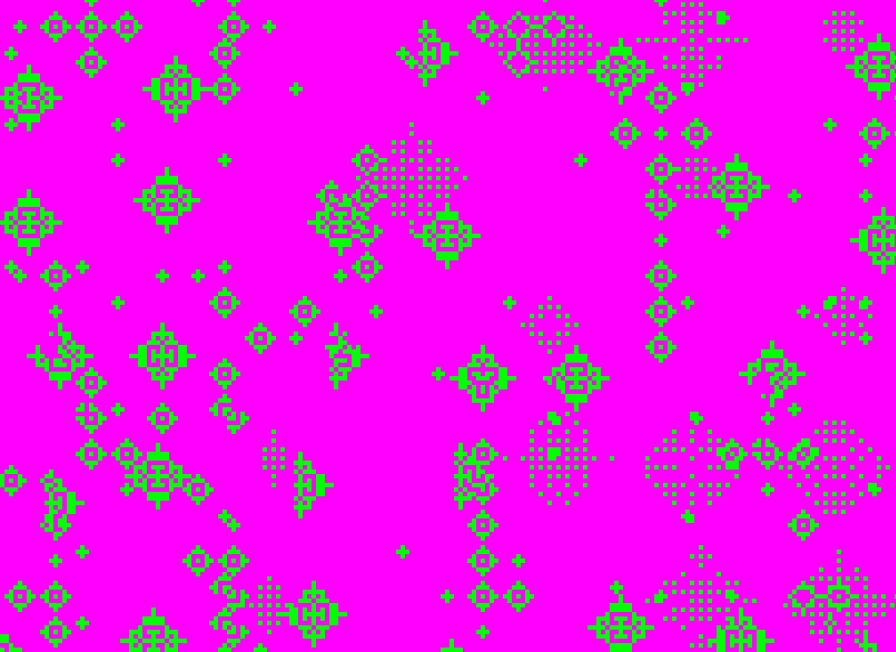
Give the GLSL for this pattern, as a Shadertoy shader.

```glsl
const vec3 MAGENTA = vec3(1.0, 0.0, 1.0);
const vec3 GREEN = vec3(0.0, 1.0, 0.0);
const float ROWS = 146.5;          // cells along the canvas height
const float TILE = 32.0;           // cells per cluster tile
const float SLOT = 8.0;            // cells per ring slot
const float DIAMOND_SHARE = 0.74;  // tiles holding a large diamond
const float RING_SHARE = 0.66;     // tiles holding a ring cluster
const float SHIFTED_SHARE = 0.36;  // same, for the offset ring layer
const float SPLIT_SHARE = 0.25;    // diamonds cut to a triangle
const float PLUS_SHARE = 0.16;     // cluster slots holding a plus
const float STRAY_SHARE = 0.07;    // lone pluses outside the clusters
const float DOT_FILL = 0.66;       // dots kept in a dotted diamond

float hash(vec2 p, float seed) {
    vec3 q = fract(vec3(p.xyx + seed * 7.31) * vec3(0.1031, 0.1030, 0.0973));
    q += dot(q, q.yzx + 33.33);
    return fract((q.x + q.y) * q.z);
}

// Horizontal position of a tile, 0 at the left and 1 at the right
float across(vec2 tile) {
    float columns = ROWS * iResolution.x / iResolution.y;
    return clamp((tile.x + 0.5) * TILE / columns, 0.0, 1.0);
}

// Small diamond with a hollow square around its centre
bool ring(vec2 d) {
    vec2 a = abs(d);
    return a.x + a.y < 3.5 && max(a.x, a.y) != 1.0;
}

bool plusSign(vec2 d) {
    return abs(d.x) + abs(d.y) < 1.5;
}

// Stepped diamond carved by dashes around a central plus
bool carvedDiamond(vec2 d) {
    vec2 a = abs(d);
    float reach = a.x + a.y, low = min(a.x, a.y), high = max(a.x, a.y);
    if (reach > 7.0 - mod(low, 2.0)) return false;
    bool dash = mod(a.y, 2.0) == 1.0 && mod(a.x, 3.0) != 0.0;
    bool notch = (high == 3.0 && low == 0.0) || (high == 2.0 && low == 2.0);
    return reach > 5.5 || !(dash || notch);
}

// Crosses and columns of rings on the slot lattice
bool ringLayer(vec2 cell, float share, float seed) {
    vec2 tile = floor(cell / TILE), slot = floor(cell / SLOT);
    vec2 d = cell - slot * SLOT - 4.0;
    vec2 middle = 1.0 + floor(2.0 * vec2(hash(tile, seed), hash(tile, seed + 1.0)));
    vec2 s = abs(slot - tile * TILE / SLOT - middle);
    float pick = hash(slot, seed + 2.0);
    bool cluster = hash(tile, seed + 3.0) < share * mix(1.3, 0.45, across(tile));
    bool arm = (s.x == 0.0 && pick < 0.76) || (s.y == 0.0 && s.x < 1.5 && pick < 0.66);
    if (cluster && arm)
        return hash(slot, seed + 4.0) < PLUS_SHARE ? plusSign(d) : ring(d);
    return pick < STRAY_SHARE && plusSign(d);
}

// One large diamond per tile, some cut off below
bool diamondLayer(vec2 cell, float seed) {
    vec2 tile = floor(cell / TILE);
    if (hash(tile, seed) > DIAMOND_SHARE) return false;
    vec2 middle = 8.0 + floor(16.0 * vec2(hash(tile, seed + 1.0), hash(tile, seed + 2.0)));
    vec2 d = cell - tile * TILE - middle;
    float cut = hash(tile, seed + 3.0) < SPLIT_SHARE ? -1.5 : -8.0;
    if (hash(tile, seed + 4.0) < 0.5) d = d.yx;
    return d.y > cut && carvedDiamond(d);
}

// Sparse mirrored dots, more frequent to the right
bool dottedLayer(vec2 cell, float seed) {
    vec2 tile = floor(cell / TILE);
    if (hash(tile, seed) > mix(0.15, 0.75, across(tile))) return false;
    vec2 d = cell - tile * TILE - 14.0 - floor(4.0 * hash(tile, seed + 1.0));
    vec2 a = abs(d);
    float radius = hash(tile, seed + 2.0) < 0.55 ? 13.0 : 7.0;
    bool lattice = mod(a.x, 2.0) + mod(a.y, 2.0) == 0.0;
    return lattice && a.x + a.y < radius && hash(a + tile * 17.0, seed + 3.0) < DOT_FILL;
}

// Overlapping motifs cancel each other
float alive(vec2 cell) {
    bool on = ringLayer(cell, RING_SHARE, 1.0);
    on = on != ringLayer(cell + vec2(58.0, 46.0), SHIFTED_SHARE, 11.0);
    on = on != diamondLayer(cell + vec2(9.0, 13.0), 21.0);
    on = on != dottedLayer(cell + vec2(20.0, 6.0), 31.0);
    return on ? 1.0 : 0.0;
}

void mainImage(out vec4 fragColor, in vec2 fragCoord) {
    float footprint = ROWS / iResolution.y;
    vec2 p = fragCoord * footprint - 0.5;
    vec2 cell = floor(p);
    // Blend across cell borders over one footprint
    vec2 t = clamp((fract(p) - 0.5) / footprint + 0.5, 0.0, 1.0);
    float lower = mix(alive(cell), alive(cell + vec2(1.0, 0.0)), t.x);
    float upper = mix(alive(cell + vec2(0.0, 1.0)), alive(cell + 1.0), t.x);
    fragColor = vec4(mix(MAGENTA, GREEN, mix(lower, upper, t.y)), 1.0);
}
```
